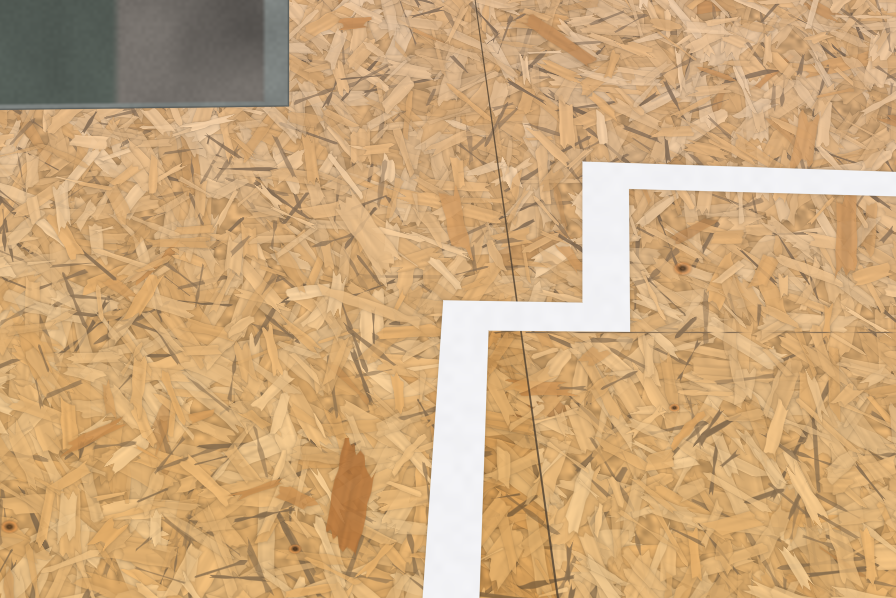
Reproduce this texture procedurally as a Shadertoy shader.

```glsl
// Strand board floor with a stepped strip of white tape, a dark glass pane and panel seams.
// Wood is layers of randomly turned, half-blended flakes on jittered grids; tape is a polygon.
const vec3 PALE_WOOD = vec3(0.94, 0.81, 0.635);
const vec3 AMBER_WOOD = vec3(0.875, 0.68, 0.44);
const vec3 BROWN_WOOD = vec3(0.66, 0.42, 0.22);
const vec3 BASE_WOOD = vec3(0.80, 0.635, 0.43);
const vec3 CREVICE = vec3(0.52, 0.43, 0.33);
const vec3 TAPE_COLOR = vec3(0.95, 0.95, 0.96);
const vec3 GLASS_GREEN = vec3(0.325, 0.36, 0.335);
const vec3 GLASS_GREY = vec3(0.46, 0.44, 0.42);
const vec3 GLASS_RIM = vec3(0.49, 0.51, 0.50);
const int LAYERS = 8;
const float LARGE_CELL = 0.145, SMALL_CELL = 0.065;
const float PERSPECTIVE = 0.28, GRAIN_DENSITY = 170.0;
const float SHADOW_WIDTH = 0.0024, SHADOW_DEPTH = 0.11, SLIVER_SHARE = 0.2;

// Tape outline, clockwise from the upper corner
const vec2 TAPE[10] = vec2[10](
    vec2(0.975, 0.730), vec2(1.520, 0.712), vec2(1.520, 0.671), vec2(1.053, 0.684),
    vec2(1.055, 0.445), vec2(0.818, 0.447), vec2(0.802, -0.02), vec2(0.706, -0.02),
    vec2(0.742, 0.498), vec2(0.975, 0.494));
// Notable flakes: centre and half size, then angle and tone
const vec4 FLAKE_BOX[8] = vec4[8](
    vec4(0.586, 0.165, 0.07, 0.03), vec4(1.417, 0.61, 0.062, 0.018),
    vec4(1.348, 0.765, 0.04, 0.018), vec4(0.938, 0.932, 0.06, 0.011),
    vec4(0.762, 0.63, 0.055, 0.016), vec4(0.158, 0.272, 0.052, 0.009),
    vec4(0.619, 0.488, 0.095, 0.008), vec4(0.615, 0.61, 0.065, 0.022));
const vec2 FLAKE_LOOK[8] = vec2[8](
    vec2(1.35, 1.9), vec2(1.57, 1.35), vec2(1.4, 1.25), vec2(-0.6, 1.5),
    vec2(-1.35, 1.3), vec2(0.45, 1.5), vec2(-0.33, 0.5), vec2(-0.95, 0.4));
// Knots: centre and radius
const vec3 KNOTS[4] = vec3[4](vec3(1.143, 0.551, 0.017), vec3(0.016, 0.119, 0.016),
    vec3(0.494, 0.082, 0.012), vec3(1.129, 0.318, 0.01));

vec4 hash4(vec2 p) {
    vec4 h = fract(p.xyxy * vec4(0.1031, 0.1030, 0.0973, 0.1099));
    h += dot(h, h.wzxy + 33.33);
    return fract((h.xxyz + h.yzzw) * h.zywx);
}
float noise(vec2 p) {
    vec2 i = floor(p), f = fract(p);
    f = f * f * (3.0 - 2.0 * f);
    return mix(mix(hash4(i).x, hash4(i + vec2(1, 0)).x, f.x),
               mix(hash4(i + vec2(0, 1)).x, hash4(i + 1.0).x, f.x), f.y);
}
float fill(float d) {
    float px = 0.7 / iResolution.y;
    return 1.0 - smoothstep(-px, px, d);
}
// tone: below 0 crevice, 0 pale, 1 amber, 2 brown
vec3 woodTone(float tone) {
    vec3 wood = mix(PALE_WOOD, AMBER_WOOD, min(tone, 1.0));
    return tone < 0.0 ? CREVICE : mix(wood, BROWN_WOOD, max(tone - 1.0, 0.0));
}
// One flake with ragged ends, lengthwise grain and a faint contact shadow
void layFlake(inout vec3 col, vec2 p, vec2 size, float angle, float tone, float seed, float opacity) {
    if (dot(p, p) > dot(size, size) * 1.7 + 0.0006) return;
    float c = cos(angle), s = sin(angle);
    vec2 q = vec2(c * p.x + s * p.y, c * p.y - s * p.x);
    q.x += q.y * (fract(seed * 7.3) - 0.5) * 1.6;
    float ragged = (noise(vec2(q.y * 150.0, seed * 91.0)) - 0.5) * 0.026;
    float wobble = (noise(vec2(q.x * 45.0, seed * 53.0)) - 0.5) * 0.005;
    float d = max((abs(q.x) - size.x + ragged) * 0.6, abs(q.y) - size.y + wobble);
    col *= 1.0 - SHADOW_DEPTH * step(0.0, tone) * exp(-max(d, 0.0) / SHADOW_WIDTH);
    float grain = noise(vec2(q.x * 14.0, q.y * GRAIN_DENSITY) + seed * 300.0);
    float cover = opacity * (1.0 - smoothstep(-0.0016, 0.0012, d));
    col = mix(col, woodTone(tone) * (0.94 + 0.12 * grain), cover);
}
vec3 strandBoard(vec2 p) {
    vec2 q = p * (1.0 + PERSPECTIVE * p.y);
    vec3 col = BASE_WOOD * (0.85 + 0.3 * noise(q * 80.0));
    for (int n = 0; n < LAYERS; n++) {
        float layer = float(n), cell = mix(LARGE_CELL, SMALL_CELL, layer / float(LAYERS - 1));
        vec2 g = q / cell + layer * 0.37;
        for (int k = 0; k < 9; k++) {
            vec2 id = floor(g) + vec2(k % 3 - 1, k / 3 - 1);
            vec4 a = hash4(id + layer * 37.0 + 11.0), b = hash4(id + layer * 53.0 + 71.0);
            vec2 offset = (g - id - 0.5 - (a.xy - 0.5) * 0.7) * cell;
            vec2 size = cell * vec2(mix(0.35, 0.85, a.z), mix(0.04, 0.24, b.x));
            float tone = b.y + 0.55 * smoothstep(0.9, 1.0, b.z);
            if (b.z < SLIVER_SHARE) { tone = -1.0; size.y = 0.0022 + 0.002 * b.x; }
            layFlake(col, offset, size, a.w * 3.14159, tone, b.w, mix(0.5, 0.95, b.w));
        }
    }
    for (int n = 0; n < 8; n++)
        layFlake(col, p - FLAKE_BOX[n].xy, FLAKE_BOX[n].zw, FLAKE_LOOK[n].x, FLAKE_LOOK[n].y, float(n) * 0.11, 0.8);
    for (int n = 0; n < 4; n++) {
        float r = length((p - KNOTS[n].xy) * vec2(1.0, 1.35)) / KNOTS[n].z;
        col = mix(col, BROWN_WOOD * (0.95 + 0.3 * cos(r * 9.0)), 0.6 - 0.6 * smoothstep(0.6, 1.1, r));
        col *= 0.5 + 0.5 * smoothstep(0.15, 0.45, r);
    }
    // Warm near edge, paler far edge, deeper amber beside the lower tape
    col *= mix(vec3(1.03, 1.005, 0.93), vec3(1, 1, 1.06), smoothstep(0.1, 1.0, p.y + 0.12 * p.x - 0.09));
    float strip = step(0.75, p.x) * fill(p.x - 0.934 + 0.1386 * p.y) * fill(p.y - 0.445);
    return col * mix(vec3(1), vec3(0.95, 0.9, 0.8), strip);
}
float tapeDistance(vec2 p) {
    float d = 1e3, s = 1.0;
    for (int i = 0, j = 9; i < 10; j = i, i++) {
        vec2 e = TAPE[j] - TAPE[i], w = p - TAPE[i];
        d = min(d, length(w - e * clamp(dot(w, e) / dot(e, e), 0.0, 1.0)));
        bvec3 c = bvec3(p.y >= TAPE[i].y, p.y < TAPE[j].y, e.x * w.y > e.y * w.x);
        if (all(c) || all(not(c))) s = -s;
    }
    return s * d;
}
vec3 glassPane(vec2 p, float edge) {
    vec3 col = mix(GLASS_GREEN, GLASS_GREY, smoothstep(0.185, 0.205, p.x));
    col *= 1.0 - 0.22 * smoothstep(0.24, 0.42, p.x) * smoothstep(0.82, 0.95, p.y);
    float rim = max(smoothstep(0.437, 0.447, p.x), smoothstep(-0.012, -0.006, edge));
    col = mix(col, GLASS_RIM, rim) * (0.91 + 0.12 * noise(p * 22.0) + 0.06 * noise(p * 150.0));
    return col * (1.0 - 0.3 * smoothstep(-0.004, 0.0, edge));
}
void mainImage(out vec4 fragColor, in vec2 fragCoord) {
    vec2 p = fragCoord / iResolution.xy * vec2(1.5, 1.0);
    vec3 col = strandBoard(p);
    // Panel seams
    float seam = abs(p.x - 0.934 + 0.1386 * p.y) - mix(0.0018, 0.0009, p.y);
    col = mix(col, CREVICE * 0.55, 0.8 * fill(seam));
    float cross = max(abs(p.y - 0.444) - 0.001, 0.88 - p.x);
    col = mix(col, CREVICE, fill(cross) * smoothstep(0.2, 0.7, noise(p * vec2(40, 3))));
    // Glass pane
    float pane = max(p.x - 0.484, 0.816 + 0.012 * p.x - p.y);
    col = mix(col, glassPane(p, pane), fill(pane));
    // White tape
    float tape = tapeDistance(p);
    col *= 1.0 - 0.12 * exp(-max(tape, 0.0) / 0.003);
    col = mix(col, TAPE_COLOR * (0.99 + 0.02 * noise(p * 60.0)), fill(tape));
    fragColor = vec4(clamp(col, 0.0, 1.0), 1.0);
}
```
